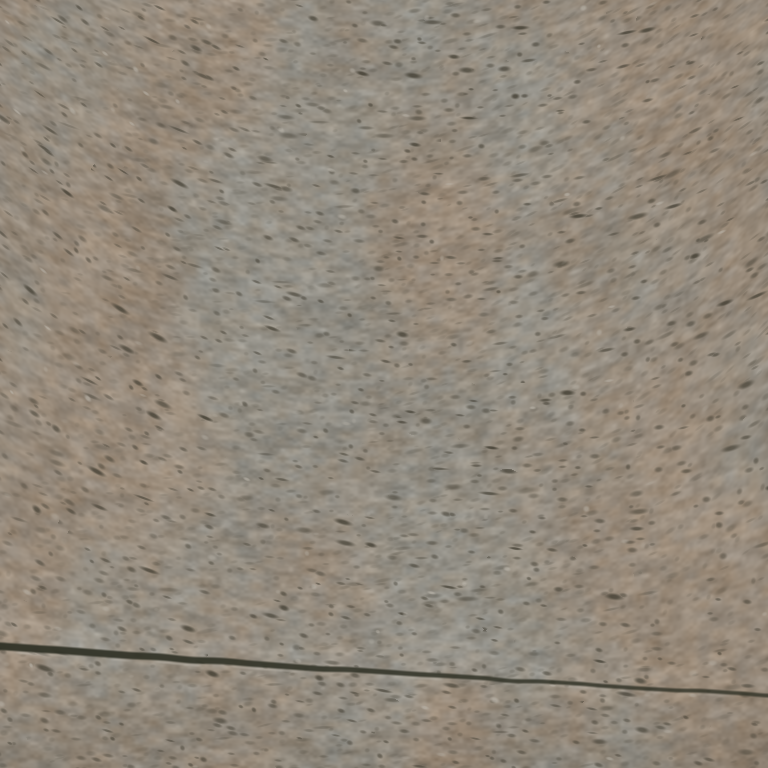
This texture is drawn by a three.js fragment shader. Its source:

```glsl
// Weathered beige stone slab with fine bent grain, dark flecks and a thin slanting joint.
#define WARM_STONE vec3(0.592, 0.538, 0.476)
#define COOL_STONE vec3(0.574, 0.558, 0.520)
#define FLECK_COLOR vec3(0.250, 0.235, 0.190)
#define CHIP_COLOR vec3(0.740, 0.720, 0.680)
#define JOINT_COLOR vec3(0.190, 0.195, 0.150)
#define GRAIN_CONTRAST 0.19
#define GRAIN_BEND 0.60
#define FLECK_DENSITY 0.50
#define JOINT_LEFT 0.159
#define JOINT_RIGHT 0.095

varying vec2 vUv;

vec3 hash3(vec2 p) {
  vec3 q = fract(vec3(p.xyx) * vec3(0.1031, 0.1030, 0.0973));
  q += dot(q, q.yxz + 33.33);
  return fract((q.xxy + q.yzz) * q.zyx);
}

float valueNoise(vec2 p) {
  vec2 i = floor(p);
  vec2 f = fract(p);
  f = f * f * (3.0 - 2.0 * f);
  float low = mix(hash3(i).x, hash3(i + vec2(1.0, 0.0)).x, f.x);
  float high = mix(hash3(i + vec2(0.0, 1.0)).x, hash3(i + vec2(1.0, 1.0)).x, f.x);
  return mix(low, high, f.y);
}

float fractalNoise(vec2 p) {
  float sum = 0.0;
  float weight = 0.5;
  for (int i = 0; i < 4; i++) {
    sum += weight * valueNoise(p);
    p = p * 2.03 + 17.3;
    weight *= 0.5;
  }
  return sum / 0.9375;
}

// Coverage of soft ragged ellipses, at most one in each cell of a jittered grid.
float flecks(vec2 p, vec2 cells, vec2 radius, float density, float seed) {
  vec2 grid = p * cells;
  vec2 home = floor(grid);
  float cover = 0.0;
  for (int y = -1; y <= 1; y++) {
    for (int x = -1; x <= 1; x++) {
      vec2 cell = home + vec2(float(x), float(y));
      vec3 place = hash3(cell + seed);
      vec3 look = hash3(cell + seed + 71.7);
      vec2 offset = (grid - cell - place.xy) / cells;
      offset.y += (look.z - 0.5) * 0.5 * offset.x;
      vec2 size = radius * (0.55 + 0.75 * vec2(look.x, look.y));
      float edge = 1.0 - smoothstep(0.25, 1.15, length(offset / size));
      float strength = 0.22 + 0.78 * look.z * look.z;
      cover = max(cover, edge * strength * step(place.z, density));
    }
  }
  return cover;
}

void main() {
  // Grain runs level in the middle and climbs towards both sides.
  float side = vUv.x - 0.46;
  float bend = GRAIN_BEND * smoothstep(-0.1, 0.8, vUv.y);
  vec2 p = vec2(vUv.x, vUv.y - bend * side * side) + 3.0;

  // Broad warm and cool stains, drawn out upwards.
  float stain = fractalNoise(vUv * vec2(7.0, 4.5) + 5.0);
  float coolness = smoothstep(0.32, 0.72, stain + 0.12 - 0.5 * abs(side));
  vec3 color = mix(WARM_STONE, COOL_STONE, coolness);
  color += 0.05 * (fractalNoise(vUv * 9.0 + 40.0) - 0.5);
  color -= 0.03 * (1.0 - smoothstep(0.0, 0.12, vUv.y));

  // Fine streaky grain in three sizes, with a slight tint.
  float grain = 0.40 * valueNoise(p * vec2(48.0, 100.0))
              + 0.40 * valueNoise(p * vec2(95.0, 195.0) + 9.0)
              + 0.20 * valueNoise(p * vec2(190.0, 270.0) + 23.0) - 0.5;
  color += GRAIN_CONTRAST * grain;
  float tint = valueNoise(p * vec2(60.0, 90.0) + 60.0) - 0.5;
  color += 0.025 * tint * vec3(1.0, 0.0, -1.0);

  // Dark pits: many faint short ones, fewer long ones, then rare pale chips.
  float patches = 0.55 + 0.9 * fractalNoise(vUv * 6.0 + 11.0);
  float shortPits = flecks(p, vec2(58.0, 84.0), vec2(0.0065, 0.0030), FLECK_DENSITY * patches, 0.0);
  float longPits = flecks(p, vec2(30.0, 46.0), vec2(0.0115, 0.0036), FLECK_DENSITY * 0.55 * patches, 130.0);
  float chips = flecks(p, vec2(34.0, 40.0), vec2(0.0055, 0.0035), 0.10, 260.0);
  color = mix(color, FLECK_COLOR, max(0.55 * shortPits, 0.80 * longPits));
  color = mix(color, CHIP_COLOR, 0.6 * chips);

  // Joint: thicker on the left, gently sagging, with a broken pale lower lip.
  float wobble = 0.002 * (valueNoise(vec2(vUv.x * 24.0, 2.0)) - 0.5);
  float sag = 0.010 * vUv.x * (1.0 - vUv.x);
  float above = vUv.y - mix(JOINT_LEFT, JOINT_RIGHT, vUv.x) + sag + wobble;
  float halfWidth = mix(0.0050, 0.0026, smoothstep(0.0, 0.8, vUv.x));
  float joint = 1.0 - smoothstep(halfWidth - 0.0020, halfWidth + 0.0018, abs(above));
  float lipDash = smoothstep(0.35, 0.75, valueNoise(vec2(vUv.x * 32.0, 8.0)));
  float lip = 1.0 - smoothstep(0.001, 0.004, abs(above + halfWidth + 0.001));
  color = mix(color, CHIP_COLOR, 0.5 * lip * lipDash * (1.0 - 0.7 * vUv.x));
  float halo = 1.0 - smoothstep(0.0, 0.035, abs(above - 0.012));
  color += 0.022 * halo * vec3(0.9, 1.0, 1.1);
  color = mix(color, JOINT_COLOR, joint * mix(0.95, 0.80, vUv.x));

  gl_FragColor = vec4(color, 1.0);
}
```
